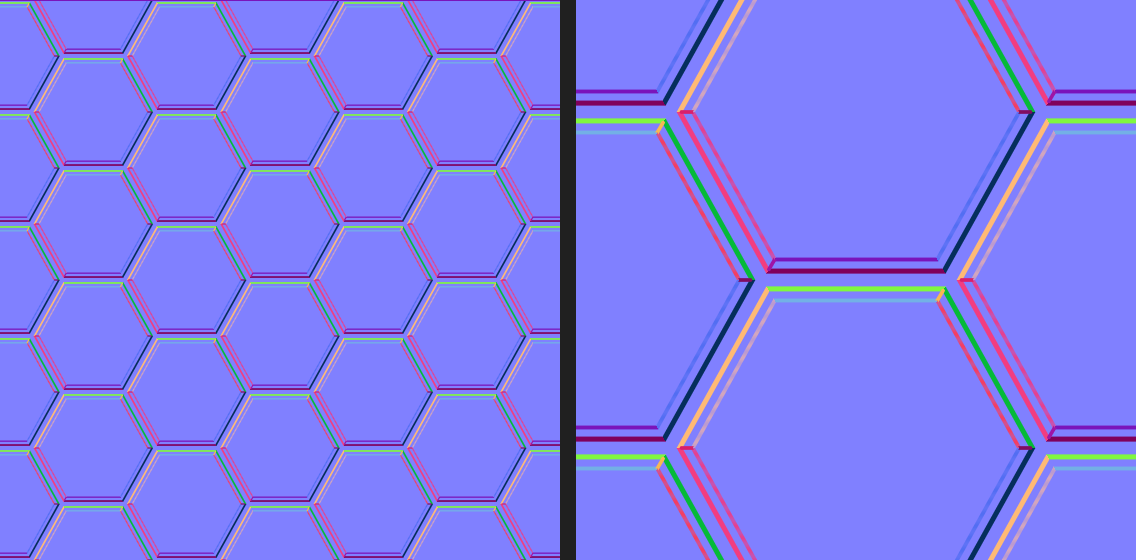
Left: the whole. Right: its middle third, enlarged.
Give the GLSL for this texture map, as a Shadertoy shader.

```glsl
const vec2 REPEATS = vec2(3.0, 5.0);     // two staggered hexagons per repeat
const float OUTER_INSET = 0.0053;        // groove lines, measured from the cell border
const float INNER_INSET = 0.0122;
const float OUTER_WIDTH = 0.0030;
const float INNER_WIDTH = 0.0023;
const float CAP_WIDTH = 0.0022;
const float BORDER_WIDTH = 0.0018;
const float BEAD_RATE = 140.0;           // stepped look of the slanted lines
const float BEAD_DEPTH = 0.3;

const vec3 FLAT_NORMAL = vec3(0.50, 0.50, 1.00);
const vec3 TOP_OUTER = vec3(0.50, 0.97, 0.25);
const vec3 TOP_INNER = vec3(0.45, 0.69, 0.90);
const vec3 BOTTOM_OUTER = vec3(0.50, 0.00, 0.36);
const vec3 BOTTOM_INNER = vec3(0.48, 0.08, 0.73);
const vec3 UPPER_RIGHT_OUTER = vec3(0.02, 0.73, 0.22);
const vec3 UPPER_RIGHT_INNER = vec3(0.96, 0.24, 0.38);
const vec3 LOWER_RIGHT_OUTER = vec3(0.02, 0.18, 0.36);
const vec3 LOWER_RIGHT_INNER = vec3(0.32, 0.43, 0.95);
const vec3 UPPER_LEFT_OUTER = vec3(1.00, 0.73, 0.46);
const vec3 UPPER_LEFT_INNER = vec3(0.83, 0.65, 0.74);
const vec3 LOWER_LEFT_OUTER = vec3(0.95, 0.24, 0.50);
const vec3 LOWER_LEFT_INNER = vec3(0.90, 0.25, 0.56);
const vec3 RIGHT_CAP = vec3(0.50, 0.05, 0.38);
const vec3 LEFT_CAP = vec3(0.85, 0.12, 0.42);
const vec3 TOP_CAP = vec3(0.97, 0.72, 0.32);
const vec3 BOTTOM_CAP = vec3(0.62, 0.08, 0.65);

// Offset from the nearest centre of one rectangular lattice
vec2 latticeOffset(vec2 p, vec2 origin) {
    vec2 q = (p - origin) * REPEATS;
    return (q - floor(q + 0.5)) / REPEATS;
}

// Inward distances to the horizontal and the slanted sides
vec2 sideDistances(vec2 p) {
    float halfHeight = 0.5 / REPEATS.y;
    float radius = 1.0 / (3.0 * REPEATS.x);
    vec2 normal = normalize(vec2(halfHeight, 0.5 * radius));
    p = abs(p);
    return vec2(halfHeight - p.y, dot(normal, vec2(radius, 0.0) - p));
}

float lineCoverage(float dist, float width, float pixel) {
    return clamp((0.5 * width - abs(dist)) / pixel + 0.5, 0.0, 1.0);
}

void mainImage(out vec4 fragColor, in vec2 fragCoord) {
    vec2 uv = fragCoord / iResolution.xy;
    float pixel = 1.0 / iResolution.y;

    // Pick the hexagon that owns this point
    vec2 cell = latticeOffset(uv, vec2(0.0, 0.5 / REPEATS.y));
    vec2 other = latticeOffset(uv, vec2(0.5 / REPEATS.x, 0.0));
    vec2 sides = sideDistances(cell);
    vec2 otherSides = sideDistances(other);
    if (min(otherSides.x, otherSides.y) > min(sides.x, sides.y)) {
        cell = other;
        sides = otherSides;
    }
    float inset = min(sides.x, sides.y);
    bool slanted = sides.y < sides.x;
    bool upper = cell.y > 0.0;
    bool right = cell.x > 0.0;

    // Each side faces its own direction
    vec3 outerColor = upper ? TOP_OUTER : BOTTOM_OUTER;
    vec3 innerColor = upper ? TOP_INNER : BOTTOM_INNER;
    if (slanted && right) {
        outerColor = upper ? UPPER_RIGHT_OUTER : LOWER_RIGHT_OUTER;
        innerColor = upper ? UPPER_RIGHT_INNER : LOWER_RIGHT_INNER;
    } else if (slanted) {
        outerColor = upper ? UPPER_LEFT_OUTER : LOWER_LEFT_OUTER;
        innerColor = upper ? UPPER_LEFT_INNER : LOWER_LEFT_INNER;
    }

    // Inner and outer outlines
    float beadFade = 1.0 - smoothstep(0.3, 0.5, BEAD_RATE * pixel);
    float bead = 0.5 + 0.5 * cos(6.2831853 * BEAD_RATE * uv.y);
    float strength = slanted ? 1.0 - BEAD_DEPTH * beadFade * bead : 1.0;
    vec3 color = FLAT_NORMAL;
    color = mix(color, innerColor, strength * lineCoverage(inset - INNER_INSET, INNER_WIDTH, pixel));
    color = mix(color, outerColor, lineCoverage(inset - OUTER_INSET, OUTER_WIDTH, pixel));

    // Short caps join the outlines at some corners
    float band = lineCoverage(inset - 0.5 * (OUTER_INSET + INNER_INSET), INNER_INSET - OUTER_INSET, pixel);
    float sideCap = slanted ? band * lineCoverage(cell.y, CAP_WIDTH, pixel) : 0.0;
    color = mix(color, right ? RIGHT_CAP : LEFT_CAP, sideCap);
    float miterCap = upper == right ? band * lineCoverage(sides.x - sides.y, CAP_WIDTH, pixel) : 0.0;
    color = mix(color, upper ? TOP_CAP : BOTTOM_CAP, miterCap);

    // Seam along the top border
    color = mix(color, BOTTOM_INNER, lineCoverage(1.0 - uv.y, 2.0 * BORDER_WIDTH, pixel));

    fragColor = vec4(color, 1.0);
}
```
